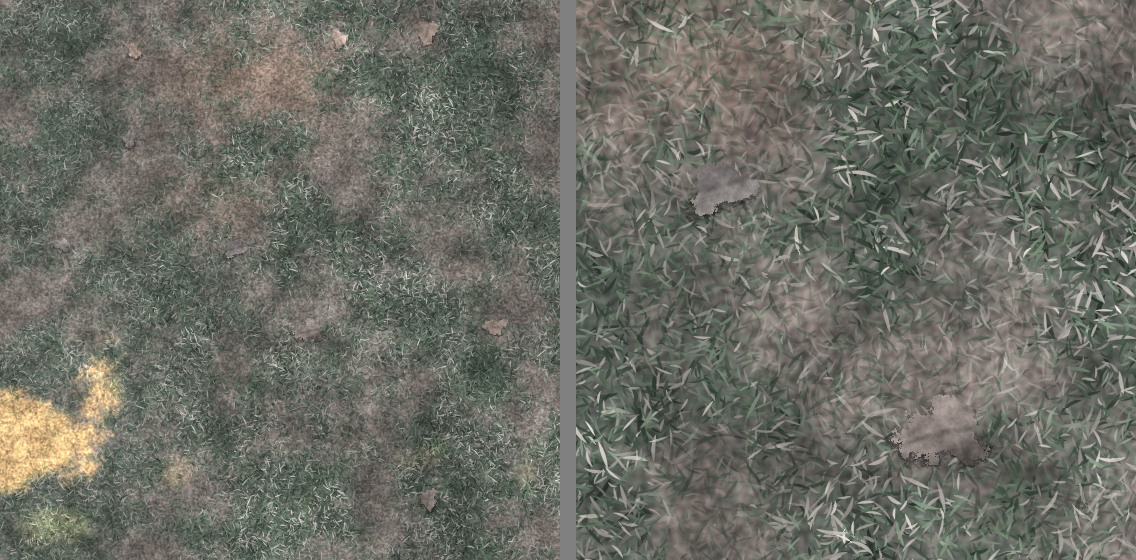
Left, the full canvas; right, a detail of the centre.
Reproduce this texture procedurally as a WebGL 1 fragment shader.

```glsl
precision highp float;
uniform vec2 u_resolution;

#define BLADE_LAYERS 12
#define BLADE_WIDTH 0.066
#define BLADE_REACH 0.62
#define PATCH_SCALE 5.5
#define LEAF_GRID 6.0
#define LEAF_CHANCE 0.36
#define SOIL vec3(0.490, 0.448, 0.432)
#define TURF vec3(0.330, 0.355, 0.330)
#define GREEN_DARK vec3(0.170, 0.225, 0.185)
#define GREEN_LIGHT vec3(0.480, 0.555, 0.475)
#define STRAW vec3(0.730, 0.705, 0.680)
#define SUNLIGHT vec3(1.78, 1.66, 1.38)

vec2 hash2(vec2 p) {
  vec3 q = fract(p.xyx * vec3(0.1031, 0.1030, 0.0973));
  q += dot(q, q.yzx + 33.33);
  return fract((q.xx + q.yz) * q.zy);
}

mat2 rotation(float a) {
  float c = cos(a), s = sin(a);
  return mat2(c, -s, s, c);
}

float cornerSlope(vec2 cell, vec2 offset) {
  float a = 6.2832 * hash2(cell).x;
  return dot(vec2(cos(a), sin(a)), offset);
}

// Gradient noise, roughly -0.6 to 0.6
float noise(vec2 p) {
  vec2 i = floor(p), f = p - i;
  vec2 u = f * f * f * (f * (f * 6.0 - 15.0) + 10.0);
  vec2 e = vec2(1.0, 0.0);
  float low = mix(cornerSlope(i, f), cornerSlope(i + e, f - e), u.x);
  float high = mix(cornerSlope(i + e.yx, f - e.yx), cornerSlope(i + 1.0, f - 1.0), u.x);
  return mix(low, high, u.y);
}

float fbm(vec2 p) {
  float sum = 0.0, gain = 1.0;
  for (int i = 0; i < 5; i++) {
    sum += gain * noise(p);
    p = rotation(0.6) * p * 2.1 + 17.3;
    gain *= 0.7;
  }
  return sum;
}

float spot(vec2 p, vec2 centre, vec2 size) {
  vec2 d = (p - centre) / size;
  return exp(-dot(d, d));
}

// Bent, tapering blades: x = coverage, yz = random traits of the top blade
vec3 blades(vec2 p, float pixel) {
  vec2 home = floor(p);
  vec3 top = vec3(0.0);
  for (int y = -1; y <= 1; y++) {
    for (int x = -1; x <= 1; x++) {
      vec2 cell = home + vec2(float(x), float(y));
      vec2 place = hash2(cell), trait = hash2(cell + 71.7);
      vec2 q = rotation(6.2832 * trait.x) * (p - cell - place);
      float t = q.x / (BLADE_REACH * mix(0.35, 1.0, trait.y));
      float bend = (place.x - 0.5) * 0.22 * t * t;
      float d = abs(q.y + bend) - BLADE_WIDTH * (1.0 - t * t);
      float cover = smoothstep(pixel, -pixel, d) * smoothstep(1.0, 0.8, abs(t));
      if (cover > top.x) top = vec3(cover, fract(trait * 7.31 + place));
    }
  }
  return top;
}

// Ragged fallen leaves with a one-sided shadow and a midrib
vec3 addLeaves(vec3 colour, vec2 uv, float pixel) {
  vec2 p = uv * LEAF_GRID, cell = floor(p);
  vec2 place = hash2(cell + 5.3), trait = hash2(cell + 41.9);
  vec2 offset = p - cell - mix(vec2(0.3), vec2(0.7), place);
  vec2 q = rotation(6.2832 * place.x) * offset;
  float present = step(trait.x, LEAF_CHANCE);
  float a = atan(q.y, q.x);
  float lobes = 1.0 + 0.2 * cos(3.0 * a + 9.0 * trait.y) + 0.1 * sin(5.0 * a) + 0.4 * fbm(p * 12.0);
  float d = length(q * vec2(0.85, 1.2)) - mix(0.06, 0.13, trait.y) * lobes;
  float rib = smoothstep(0.012 + pixel, 0.0, abs(q.y + 0.8 * q.x * q.x));
  vec3 leaf = mix(vec3(0.44, 0.44, 0.45), vec3(0.70, 0.61, 0.56), fract(trait.x * 19.0));
  leaf *= 1.0 + 0.3 * fbm(p * 9.0) - 0.15 * rib + 1.5 * q.y;
  float shadowSide = smoothstep(0.05, -0.08, offset.y);
  colour *= 1.0 - 0.45 * present * shadowSide * smoothstep(0.04, 0.0, d);
  return mix(colour, leaf, present * smoothstep(pixel, -pixel, d));
}

void main() {
  vec2 uv = gl_FragCoord.xy / u_resolution.y;
  float pixel = 1.0 / u_resolution.y;

  // Sun pools through gaps in the shade
  float ragged = 0.05 * fbm(uv * 8.0 + 4.0);
  float pool = length((uv - vec2(0.02, 0.21)) * vec2(0.85, 1.3)) - 0.11;
  float arm = length((uv - vec2(0.18, 0.31)) * vec2(1.0, 0.8)) - 0.04;
  float sun = smoothstep(0.025, -0.03, min(pool, arm) + ragged);
  float dapple = smoothstep(0.22, 0.48, noise(uv * 8.0 + 61.0)) * smoothstep(0.32, 0.12, uv.y);

  // Worn soil and broken turf
  float worn = spot(uv, vec2(0.47, 0.86), vec2(0.16, 0.10)) + 0.6 * spot(uv, vec2(0.40, 0.65), vec2(0.12, 0.07));
  float grass = smoothstep(-0.55, 0.5, fbm(uv * PATCH_SCALE) + 0.08 - 0.6 * worn - 0.7 * sun);
  float crisp = mix(0.68, 1.0, smoothstep(0.2, 0.45, uv.x + 0.15 * noise(uv * 6.0)));
  float grain = noise(uv * 210.0) + 0.8 * noise(uv * 105.0) + 0.6 * noise(uv * 43.0);
  vec3 soil = SOIL + vec3(0.05, 0.0, -0.03) * worn;
  vec3 colour = mix(soil, TURF, grass) * (1.0 + 0.36 * grain);

  // Blades from shaded depth to pale tips
  float dryness = 0.42 + 0.5 * noise(uv * 11.0 + 30.0) - 0.16 * grass;
  for (int i = 0; i < BLADE_LAYERS; i++) {
    float layer = float(i), height = layer / float(BLADE_LAYERS - 1);
    float scale = mix(46.0, 100.0, fract(layer * 0.618));
    vec2 p = rotation(layer * 1.7) * uv * scale + 130.0 + layer * 37.0;
    vec3 blade = blades(p, scale * pixel * 0.7);
    vec3 tint = mix(GREEN_DARK, GREEN_LIGHT, blade.y);
    tint = mix(tint, STRAW * mix(0.75, 1.1, blade.y), smoothstep(-0.08, 0.08, dryness - blade.z));
    tint *= mix(0.66, 1.14, height);
    colour = mix(colour, tint, blade.x * crisp * mix(0.32, 0.95, grass));
  }

  colour = addLeaves(colour, uv, pixel * LEAF_GRID);

  // Tuft shading, broad shade and warm light
  colour *= 1.0 + 0.28 * noise(uv * 3.0 + 8.0) + 0.3 * noise(uv * 19.0 + 3.0);
  colour *= mix(vec3(1.0), SUNLIGHT, max(sun, 0.5 * dapple));
  colour *= mix(vec3(1.0), vec3(1.02, 0.97, 0.88), sun);

  gl_FragColor = vec4(clamp(colour, 0.0, 1.0), 1.0);
}
```
